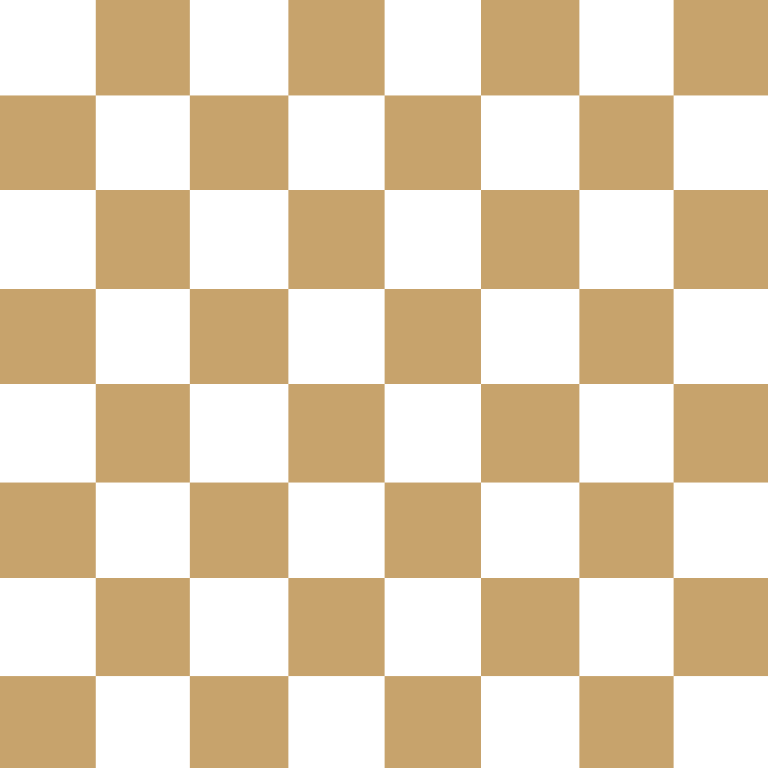
Write a WebGL 2 fragment shader that draws this pattern.

```glsl
#version 300 es
precision highp float;

// Flat two-tone checkerboard of eight by eight slightly uneven squares.
// Each axis flips sign at every tile edge; the product of both signs
// picks the colour, with edges smoothed over one pixel.

uniform vec2 u_resolution;
out vec4 fragColor;

const vec3 WHITE = vec3(1.0);
const vec3 GOLD = vec3(0.78, 0.64, 0.425);
const int EDGE_PAIRS = 4;

// Sign flip at one edge: +1 before it, -1 after it.
float flipAt(float position, float edge, float pixel) {
    return clamp(2.0 * (edge - position) / pixel, -1.0, 1.0);
}

// Alternating sign along one axis. Odd and even edges each have
// their own start and step, which makes the tile widths vary a little.
float stripeSign(float position, float pixel, vec2 start, vec2 spacing) {
    float stripe = 1.0;
    for (int i = 0; i < EDGE_PAIRS; i++) {
        vec2 edges = start + spacing * float(i);
        stripe *= flipAt(position, edges.x, pixel);
        stripe *= flipAt(position, edges.y, pixel);
    }
    return stripe;
}

void main() {
    vec2 pixel = 1.0 / u_resolution;
    vec2 uv = gl_FragCoord.xy * pixel;
    float fromTop = 1.0 - uv.y;

    float columns = stripeSign(uv.x, pixel.x, vec2(0.1247, 0.2472), vec2(0.2508, 0.2536));
    float rows = stripeSign(fromTop, pixel.y, vec2(0.1243, 0.2474), vec2(0.2520, 0.2526));

    // Matching signs give white, opposite signs give gold.
    float goldCoverage = 0.5 - 0.5 * columns * rows;
    fragColor = vec4(mix(WHITE, GOLD, goldCoverage), 1.0);
}
```
